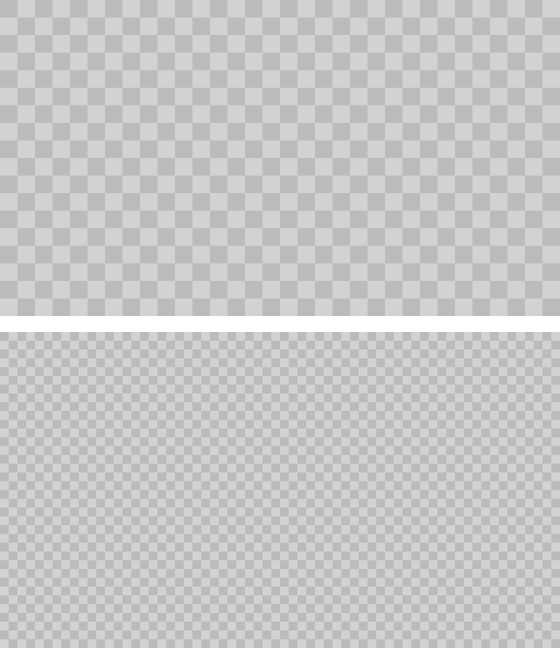
Top: one tile. Bottom: repeated 2 by 2.
Give the GLSL for this pattern, as a Shadertoy shader.

```glsl
// Flat two-tone grey checkerboard of square cells that tiles on all sides.
#define CELLS vec2(32.0, 18.0)
#define LIGHT_GREY vec3(0.824)
#define DARK_GREY vec3(0.733)

// Signed distance to the nearest cell edge per axis, positive in even cells.
vec2 signedEdgeDistance(vec2 p) {
    return abs(mod(p - 0.5, 2.0) - 1.0) - 0.5;
}

// Antialiased checker: 1 on light cells, 0 on dark cells.
float checker(vec2 p, vec2 pixelSize) {
    vec2 side = clamp(2.0 * signedEdgeDistance(p) / pixelSize, -1.0, 1.0);
    return 0.5 + 0.5 * side.x * side.y;
}

void mainImage(out vec4 fragColor, in vec2 fragCoord) {
    // Cell units, with an even whole count on both axes
    vec2 pixelSize = CELLS / iResolution.xy;
    float lightness = checker(fragCoord * pixelSize, pixelSize);
    fragColor = vec4(mix(DARK_GREY, LIGHT_GREY, lightness), 1.0);
}
```
